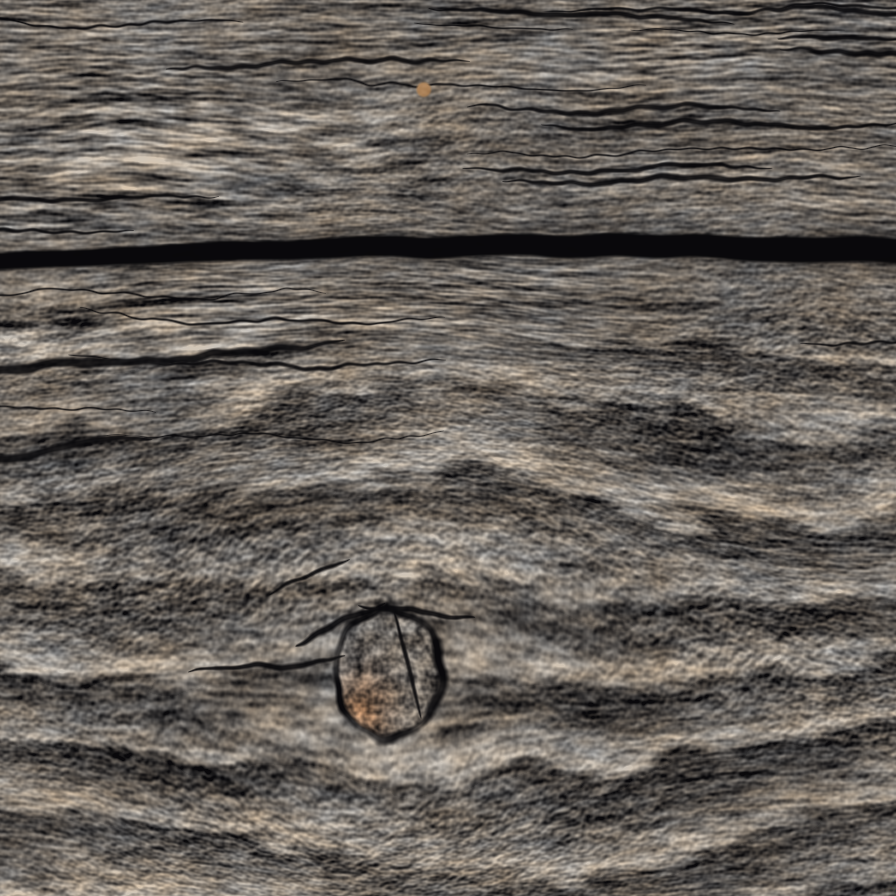
Give the GLSL for this texture, as a three.js fragment shader.

```glsl
varying vec2 vUv;

float hash(float n) {
  return fract(sin(n * 91.7) * 4375.5);
}

vec2 gradient(vec2 cell) {
  float angle = 6.2832 * fract(sin(dot(cell, vec2(127.1, 311.7))) * 43758.5);
  return vec2(cos(angle), sin(angle));
}

float noise(vec2 p) {
  vec2 i = floor(p), f = fract(p);
  vec2 u = f * f * f * (f * (f * 6.0 - 15.0) + 10.0);
  float low = mix(dot(gradient(i), f),
                  dot(gradient(i + vec2(1, 0)), f - vec2(1, 0)), u.x);
  float high = mix(dot(gradient(i + vec2(0, 1)), f - vec2(0, 1)),
                   dot(gradient(i + 1.0), f - 1.0), u.x);
  return mix(low, high, u.y);
}

// Fine surface height: long fibres blended with short weathered grit
float surface(vec2 g, float rough) {
  float fibre = noise(g * vec2(8, 75)) + 0.9 * noise(g * vec2(20, 150))
              + 0.7 * noise(g * vec2(55, 230));
  float grit = noise(g * vec2(28, 65)) + 0.8 * noise(g * vec2(75, 125))
             + 0.7 * noise(g * vec2(150, 220));
  return mix(fibre, grit, rough);
}

// Split from a to b, tapering at both ends
float crack(vec2 p, vec2 a, vec2 b, float width) {
  vec2 along = b - a;
  float t = clamp(dot(p - a, along) / dot(along, along), 0.0, 1.0);
  float w = width * 2.0 * sqrt(t * (1.0 - t));
  return 1.0 - smoothstep(w * 0.5 - 0.001, w + 0.001, length(p - a - along * t));
}

float blob(vec2 p, vec2 center, vec2 size) {
  vec2 d = (p - center) / size;
  return exp(-dot(d, d));
}

void main() {
  vec2 p = vUv;
  vec2 knot = vec2(0.434, 0.248);
  vec2 d = p - knot;

  // Grain coordinates, spread apart around the knot
  float halo = blob(p, knot, vec2(0.31, 0.25));
  vec2 g = vec2(p.x, d.y * (1.0 - 0.55 * halo) + 0.012 * noise(p * vec2(4, 7)));

  float lower = 1.0 - smoothstep(0.56, 0.70, p.y);
  float nearKnot = blob(p, knot, vec2(0.14, 0.11));
  float worn = blob(p, vec2(0.25, 0.83), vec2(0.28, 0.07))
             + blob(p, vec2(0.14, 0.64), vec2(0.25, 0.06));
  float rough = clamp(0.25 + 0.4 * lower + 0.7 * noise(p * vec2(3, 7)), 0.0, 0.9);

  // Growth ridges: bright crest with a sharp shadow underneath
  float phase = g.y * 12.0 + 0.9 * noise(g * vec2(2.2, 5)) + 0.35 * noise(g * vec2(7, 22))
              + 0.2 * noise(g * vec2(18, 80));
  float f = fract(phase);
  float ridge = smoothstep(0.0, 0.22, f) * (1.0 - 0.95 * smoothstep(0.1, 1.0, f));
  float strength = lower * (0.85 + 0.9 * noise(g * vec2(3, 6) + 7.0)) * (1.0 - 0.8 * nearKnot);

  // Relief lit from above
  float h = surface(g, rough);
  float relief = h - surface(g + vec2(-0.001, 0.003), rough);
  float tone = 0.41 + 0.44 * strength * (ridge - 0.45) + 0.22 * h + 0.21 * relief;
  tone += 0.16 * noise(g * vec2(3, 14) + 3.0) + 0.09 * noise(p * 190.0);
  tone += worn * (0.07 + 0.6 * noise(g * vec2(16, 68) + 11.0));
  tone += 0.07 * nearKnot * (1.0 + 5.0 * noise(g * vec2(32, 40)));

  // Knot face and its broken outline
  float radius = length(d / vec2(0.059, 0.073)) + 0.12 * noise(d * 35.0);
  float face = 1.0 - smoothstep(0.93, 1.0, radius);
  float bark = noise(d * 48.0) + 0.7 * noise(d * 105.0) + 0.6 * noise(d * 200.0);
  float barkLit = bark - noise((d + vec2(-0.002, 0.004)) * 48.0);
  tone = mix(tone, 0.42 + 0.22 * bark + 0.18 * barkLit, face);
  float rim = 1.0 - smoothstep(0.02, 0.12, abs(radius - 1.0));
  tone *= 1.0 - rim * clamp(0.8 + 0.8 * noise(d * 22.0), 0.3, 0.95);

  // Scattered splits along the grain, densest near the top
  vec2 q = p + vec2(0.0, 0.014 * noise(p * vec2(7, 9)) + 0.005 * noise(p * vec2(40, 30)));
  float split = 0.0;
  for (int i = 0; i < 24; i++) {
    float n = float(i) + 1.0;
    float k = fract(n * 0.618);
    vec2 center = vec2(hash(n), 0.99 - 0.5 * k * k);
    vec2 reach = vec2(0.06 + 0.2 * hash(n + 40.0), 0.012 * (hash(n + 80.0) - 0.6));
    float width = 0.0012 + 0.003 * hash(n + 120.0);
    split = max(split, crack(q, center - reach, center + reach, width));
  }

  // Larger splits and those radiating from the knot
  split = max(split, crack(q, vec2(-0.2, 0.567), vec2(0.385, 0.62), 0.007));
  split = max(split, crack(q, vec2(-0.15, 0.482), vec2(0.17, 0.507), 0.006));
  split = max(split, crack(q, vec2(0.21, 0.25), vec2(0.385, 0.267), 0.004));
  split = max(split, crack(q, vec2(0.33, 0.28), vec2(0.43, 0.326), 0.005));
  split = max(split, crack(q, vec2(0.40, 0.322), vec2(0.53, 0.314), 0.005));
  split = max(split, crack(q, vec2(0.30, 0.335), vec2(0.39, 0.375), 0.003));
  split = max(split, crack(q, vec2(0.44, 0.315), vec2(0.47, 0.195), 0.003));
  tone = mix(tone, 0.05 + 0.05 * h, split * 0.93);

  // Wide gap between the planks
  float gap = p.y - (0.708 + 0.0556 * p.x - 0.0446 * p.x * p.x) + 0.005 * noise(p * vec2(14, 5));
  float gapWidth = 0.009 + 0.005 * p.x;
  tone *= 1.0 - 0.45 * exp(-pow(gap / (gapWidth * 1.7), 2.0));
  tone = mix(0.035, tone, smoothstep(gapWidth - 0.002, gapWidth + 0.003, abs(gap + 0.001 * h)));

  // Grey brown colouring with warm and cool drift
  tone = clamp(tone, 0.035, 0.82);
  vec3 color = tone * vec3(1.0, 0.945, 0.86) + vec3(0.0, 0.0, 0.012);
  float warmth = noise(p * vec2(9, 22)) + 0.8 * noise(g * vec2(40, 120) + 5.0);
  color += vec3(0.07, 0.01, -0.06) * warmth * tone;
  float rust = face * blob(p, vec2(0.405, 0.21), vec2(0.03, 0.04));
  color *= mix(vec3(1), vec3(1.2, 0.95, 0.75), rust);
  float peg = 1.0 - smoothstep(0.006, 0.010, length(p - vec2(0.473, 0.90)));
  color = mix(color, vec3(0.66, 0.50, 0.34) + 0.1 * relief, peg);
  gl_FragColor = vec4(color, 1.0);
}
```
